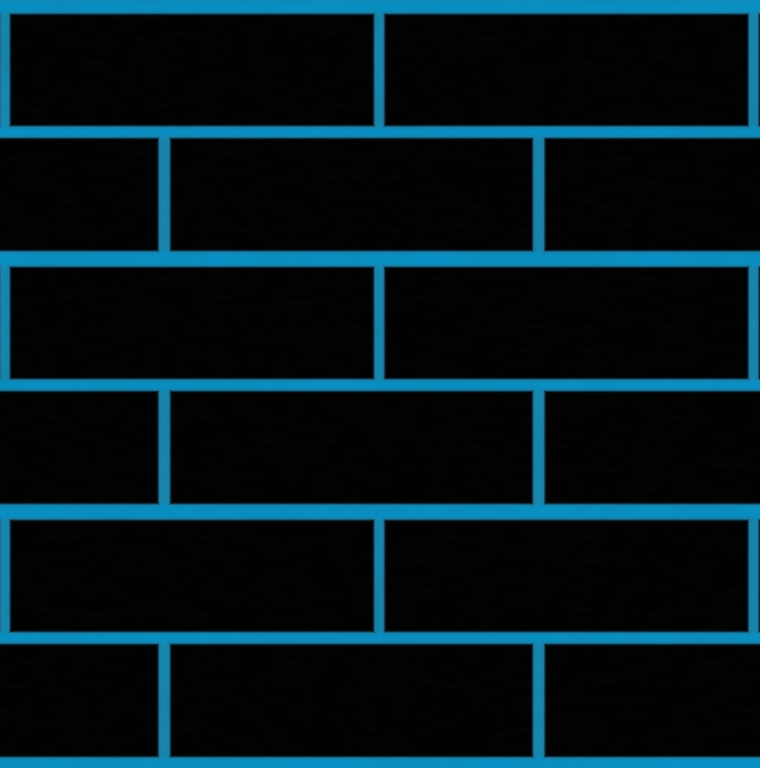
Write a Shadertoy shader that draws this pattern.

```glsl
// Running-bond wall of black bricks with blue mortar, two bricks across and six courses down.

// Layout, in units of the canvas height
const float PAIR_HEIGHT   = 0.3294;               // two courses with their beds
const float TOP_SHIFT     = 0.0078;               // wall top to middle of the first wide bed
const float COURSE_SPLIT  = 0.1641;               // middle of the thin bed inside a pair
const float BRICK_PITCH   = 0.4875;
const vec2  UPPER_CENTER  = vec2(0.2500, 0.0833);
const vec2  LOWER_CENTER  = vec2(0.4577, 0.2455);
const vec2  UPPER_HALF    = vec2(0.2370, 0.0730);
const vec2  LOWER_HALF    = vec2(0.2361, 0.0735);

// Finish
const float EDGE_SOFTNESS = 0.0020;
const float CORE_DEPTH    = 0.0055;               // mortar depth that reaches full colour
const float MORTAR_WEAR   = 0.05;
const float BRICK_GRAIN   = 0.010;
const vec3  BRICK_COLOR   = vec3(0.003, 0.004, 0.005);
const vec3  BED_COLOR     = vec3(0.035, 0.555, 0.755);
const vec3  JOINT_COLOR   = vec3(0.090, 0.520, 0.680);
const vec3  RIM_COLOR     = vec3(0.120, 0.490, 0.620);
const vec3  HALO_COLOR    = vec3(0.000, 0.080, 0.140);

float hash(vec2 cell) {
    uvec2 q = uvec2(ivec2(cell)) * uvec2(1597u, 3671u);
    uint n = (q.x ^ q.y) * 2741u;
    n ^= n >> 13;
    n *= 60493u;
    n ^= n >> 16;
    return float(n & 65535u) / 65535.0;
}

float valueNoise(vec2 p) {
    vec2 cell = floor(p);
    vec2 f = fract(p);
    f = f * f * (3.0 - 2.0 * f);
    float low  = mix(hash(cell), hash(cell + vec2(1.0, 0.0)), f.x);
    float high = mix(hash(cell + vec2(0.0, 1.0)), hash(cell + vec2(1.0, 1.0)), f.x);
    return mix(low, high, f.y);
}

// Signed distances to the nearest brick's sides (x) and to its bed faces (y)
vec2 brickDistances(vec2 p) {
    float down = mod(1.0 - p.y - TOP_SHIFT, PAIR_HEIGHT);
    bool upper = down < COURSE_SPLIT;
    vec2 center   = upper ? UPPER_CENTER : LOWER_CENTER;
    vec2 halfSize = upper ? UPPER_HALF : LOWER_HALF;
    float across = mod(p.x - center.x + 0.5 * BRICK_PITCH, BRICK_PITCH) - 0.5 * BRICK_PITCH;
    return abs(vec2(across, down - center.y)) - halfSize;
}

void mainImage(out vec4 fragColor, in vec2 fragCoord) {
    vec2 p = fragCoord / iResolution.y;
    float soft = max(EDGE_SOFTNESS, 0.75 / iResolution.y);

    vec2 d = brickDistances(p);
    float depth = max(d.x, d.y);
    float mortarMask = smoothstep(-soft, soft, depth);

    // Mortar: vivid beds, duller upright joints and rims
    float bedMask = smoothstep(-soft, soft, d.y);
    vec3 core = mix(JOINT_COLOR, BED_COLOR, bedMask);
    vec3 mortar = mix(RIM_COLOR, core, smoothstep(0.0, CORE_DEPTH, depth));
    float wear = 0.6 * valueNoise(p * 14.0) + 0.4 * valueNoise(p * 90.0) - 0.5;
    mortar *= 1.0 + MORTAR_WEAR * wear;

    // Brick: near black with faint grain and a thin blue halo at its edge
    float grain = valueNoise(p * vec2(60.0, 160.0));
    vec3 brick = BRICK_COLOR + BRICK_GRAIN * grain * grain;
    brick = mix(brick, HALO_COLOR, smoothstep(-2.0 * soft, 0.0, depth));

    fragColor = vec4(mix(brick, mortar, mortarMask), 1.0);
}
```
